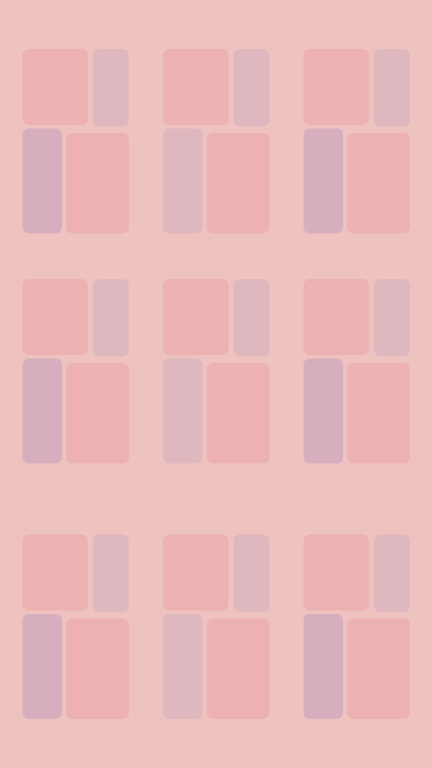
A WebGL 2 fragment shader for this pattern:

```glsl
#version 300 es
precision highp float;

uniform vec2 u_resolution;
out vec4 outColor;

// Signed distance to a rounded box given by two opposite corners
float roundedBox(vec2 p, vec2 cornerA, vec2 cornerB) {
  float radius = 0.015;
  vec2 q = abs(p - 0.5 * (cornerA + cornerB)) - 0.5 * (cornerB - cornerA) + radius;
  return length(max(q, 0.0)) + min(max(q.x, q.y), 0.0) - radius;
}

// Lay one tile over the colour below it
vec3 layTile(vec3 below, vec3 tile, vec2 p, vec2 cornerA, vec2 cornerB) {
  float soft = 0.75 / u_resolution.x;
  float coverage = 1.0 - smoothstep(-soft, soft, roundedBox(p, cornerA, cornerB));
  return mix(below, tile, coverage);
}

void main() {
  // Canvas width is 1, y runs down from the top edge
  vec2 p = vec2(gl_FragCoord.x, u_resolution.y - gl_FragCoord.y) / u_resolution.x;

  // Three by three groups, with a wider gap above the last row
  vec2 cell = clamp(floor((p - vec2(0.014, 0.03)) / vec2(0.3252, 0.5625)), 0.0, 2.0);
  vec2 groupOrigin = vec2(0.0521, 0.1134) + cell * vec2(0.3252, 0.5324);
  groupOrigin.y += 0.059 * step(1.5, cell.y);
  vec2 local = p - groupOrigin;

  vec3 blush = vec3(0.933, 0.765, 0.749);
  vec3 rose = vec3(0.925, 0.694, 0.690);
  vec3 paleMauve = vec3(0.875, 0.718, 0.745);
  vec3 deepMauve = vec3(0.839, 0.682, 0.741);

  // The lower left tile is deeper in the outer columns
  vec3 accent = mix(deepMauve, paleMauve, mod(cell.x, 2.0));

  // Four tiles of a group
  vec3 color = blush;
  color = layTile(color, rose, local, vec2(0.0), vec2(0.1516, 0.1759));
  color = layTile(color, paleMauve, local, vec2(0.1632, 0.0), vec2(0.2465, 0.1794));
  color = layTile(color, accent, local, vec2(0.0, 0.184), vec2(0.0914, 0.427));
  color = layTile(color, rose, local, vec2(0.1007, 0.1944), vec2(0.2465, 0.427));

  outColor = vec4(color, 1.0);
}
```
